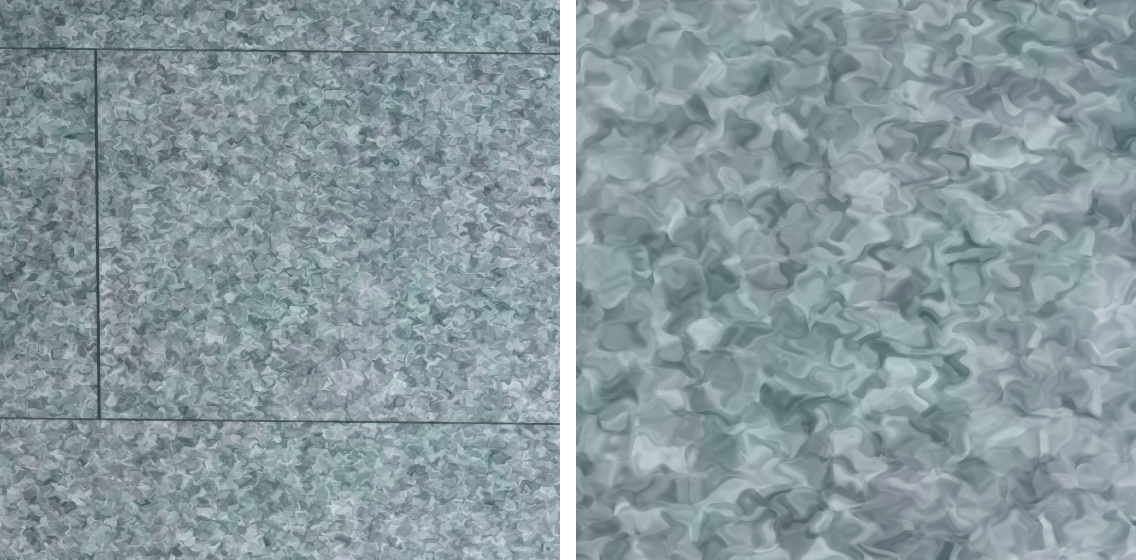
Left, the full canvas; right, a detail of the centre.
This texture is drawn by a three.js fragment shader. Its source:

```glsl
#define SLAB vec2(1.8, 0.661)
#define CORNER vec2(0.1796, 0.2531)
#define SKEW vec2(0.0098, 0.0103)
#define JOINT_HALF vec2(0.0021, 0.0012)
#define JOINT_SOFT 0.0017
#define FLAKES 56.0
#define CONTRAST 0.82
#define DARK_GRAIN vec3(0.400, 0.470, 0.490)
#define LIGHT_GRAIN vec3(0.670, 0.730, 0.750)
#define JOINT_COLOR vec3(0.190, 0.260, 0.265)

varying vec2 vUv;

float hash(vec2 p) {
  return fract(sin(dot(p, vec2(127.1, 311.7))) * 43758.5453);
}

vec2 hash2(vec2 p) {
  return vec2(hash(p), hash(p + 37.3));
}

float noise(vec2 p) {
  vec2 i = floor(p);
  vec2 f = fract(p);
  f = f * f * (3.0 - 2.0 * f);
  float low = mix(hash(i), hash(i + vec2(1.0, 0.0)), f.x);
  float high = mix(hash(i + vec2(0.0, 1.0)), hash(i + vec2(1.0, 1.0)), f.x);
  return mix(low, high, f.y);
}

// Soft-edged crystals: random tones weighted by nearness to jittered centres
float crystals(vec2 p) {
  vec2 cell = floor(p);
  float tone = 0.0;
  float total = 0.0;
  for (int y = -1; y <= 1; y++) {
    for (int x = -1; x <= 1; x++) {
      vec2 id = cell + vec2(float(x), float(y));
      vec2 d = id + hash2(id) - p;
      float weight = exp(-11.0 * dot(d, d));
      tone += weight * hash(id + 71.9);
      total += weight;
    }
  }
  return tone / total;
}

// Signed grain tone, from large flakes down to fine speckle
float granite(vec2 p) {
  vec2 q = p * FLAKES * vec2(1.0, 1.15);
  vec2 bend = vec2(noise(q * 1.7), noise(q * 1.7 + 53.0)) - 0.5;
  q += 0.9 * bend;
  float tone = 0.18 * (crystals(q) - 0.5);
  tone += 0.21 * (crystals(q * 2.1 + 19.0) - 0.5);
  tone += 0.09 * (noise(q * 4.6) - 0.5);
  tone += 0.07 * (noise(p * 13.0) - 0.5);
  // Sparse dark mineral specks
  tone -= 0.09 * smoothstep(0.80, 0.95, crystals(q * 0.8 + 83.0));
  return tone;
}

void main() {
  // Slightly skewed running bond of large slabs
  vec2 grid = (vUv + SKEW * vUv.yx - CORNER) / SLAB;
  float row = floor(grid.y);
  grid.x += 0.5 * mod(row, 2.0);
  vec2 slabId = floor(grid);
  vec2 edge = (0.5 - abs(fract(grid) - 0.5)) * SLAB;

  // Stone grain, cut differently for each slab
  vec2 stone = vUv + 3.0 * hash2(slabId + 5.0);
  float tone = granite(stone) * CONTRAST * 1.2;
  tone += 0.012 * (hash(slabId + 11.0) - 0.5);

  // Light falls off toward the upper left
  float light = 0.55 * vUv.x + 0.45 * (1.0 - vUv.y);
  tone += 0.13 * (light - 0.47);
  tone -= 0.025 * smoothstep(0.25, 0.0, vUv.x);
  vec3 color = mix(DARK_GRAIN, LIGHT_GRAIN, 0.51 + tone / 0.26);

  // Mauve and green minerals, cooler on the brighter side
  float mineral = crystals(stone * 31.0 + 7.0) + noise(stone * 9.0) - 1.0;
  color += mineral * vec3(0.026, -0.012, 0.004);
  color += (vUv.x - 0.5) * vec3(-0.008, 0.002, 0.022);

  // Fine joints with uneven depth and a faint soiled margin
  float wear = noise(vUv * vec2(34.0, 27.0));
  vec2 ragged = edge + 0.0009 * (noise(vUv * 130.0) - 0.5);
  vec2 line = 1.0 - smoothstep(JOINT_HALF - 0.5 * JOINT_SOFT, JOINT_HALF + JOINT_SOFT, ragged);
  float joint = max(line.x * 0.94, line.y * mix(0.58, 0.88, wear));
  float margin = 1.0 - smoothstep(0.0, 0.009, min(edge.x, edge.y));
  color *= 1.0 - 0.06 * margin;
  color = mix(color, JOINT_COLOR, joint);

  gl_FragColor = vec4(clamp(color, 0.0, 1.0), 1.0);
}
```
